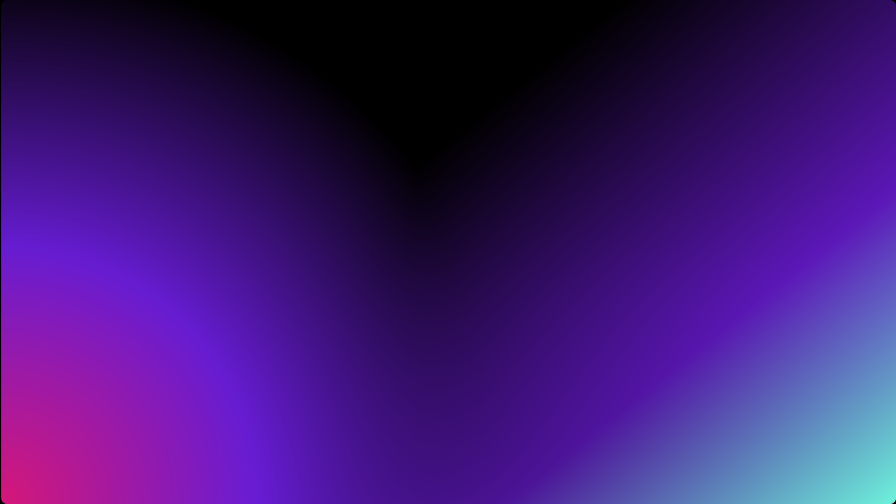
This background is drawn by a Shadertoy shader. Its source:

```glsl
// Colour ramp: core at 0, rim at 1, black at 1 + fadeLength
vec3 glowRamp(float t, vec3 core, vec3 rim, float fadeLength) {
    vec3 inner = mix(core, rim, clamp(t, 0.0, 1.0));
    return inner * clamp(1.0 - (t - 1.0) / fadeLength, 0.0, 1.0);
}

float roundedBox(vec2 p, vec2 halfSize, float radius) {
    vec2 q = abs(p) - halfSize + radius;
    return length(max(q, 0.0)) + min(max(q.x, q.y), 0.0) - radius;
}

void mainImage(out vec4 fragColor, in vec2 fragCoord) {
    vec2 canvas = vec2(16.0 / 9.0, 1.0);
    vec2 p = fragCoord / iResolution.xy * canvas;

    // Round pink and violet glow in the lower left corner
    vec3 pinkGlow = glowRamp(length(p) / 0.51, vec3(0.84, 0.09, 0.47),
                             vec3(0.40, 0.11, 0.82), 1.09);

    // Slanted cyan and violet glow from the lower right corner
    float slant = dot(p - vec2(1.0, 0.0), vec2(0.625, -0.78));
    vec3 violet = vec3(0.36, 0.09, 0.72) * mix(0.82, 1.0, smoothstep(0.0, 0.5, p.y));
    vec3 cyanGlow = glowRamp(1.0 - slant / 0.486, vec3(0.43, 0.95, 0.86), violet, 1.3);

    // Soft maximum keeps the valley between the glows dark
    vec3 color = pow(pow(pinkGlow, vec3(3.0)) + pow(cyanGlow, vec3(3.0)), vec3(1.0 / 3.0));

    // Thin dark left border and small rounded corners
    vec2 inset = vec2(0.0024, 0.0);
    float edge = roundedBox(p - 0.5 * (canvas + inset), 0.5 * (canvas - inset), 0.012);
    float pixel = 1.0 / iResolution.y;
    color *= 1.0 - smoothstep(-0.5 * pixel, 0.5 * pixel, edge);

    fragColor = vec4(color, 1.0);
}
```
